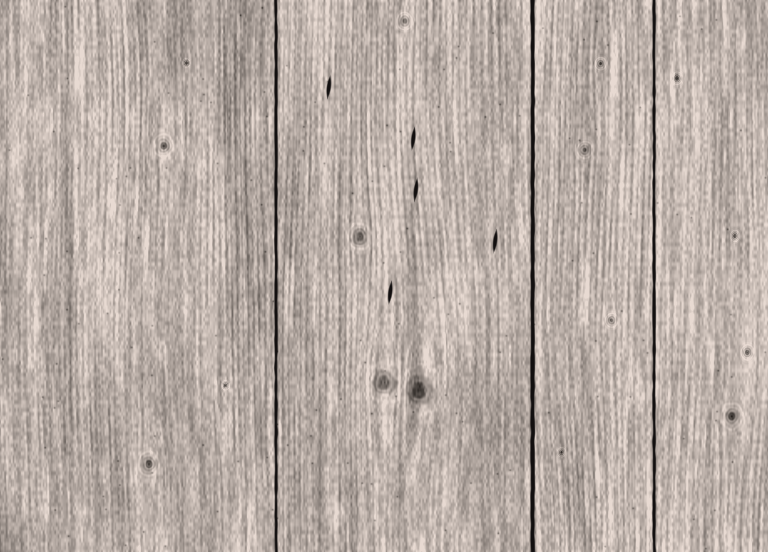
A Shadertoy shader for this texture:

```glsl
// Four weathered grey planks standing side by side, split by thin black gaps.
// Stretched noise gives fibres; sine growth rings are bent around scattered
// knots. Lengths are in canvas heights, with y pointing up.

#define BOARD_EDGES vec3(0.500, 0.965, 1.185)
#define GAP_HALF vec3(0.0026, 0.0036, 0.0026)
#define TWIN_KNOT vec2(0.729, 0.300)
#define FLAME_TOP 0.88
#define RING_FREQ 560.0
#define FIBRE_FREQ 230.0
#define BASE_TONE 0.75
#define DEEP vec3(0.43, 0.40, 0.38)
#define PALE vec3(0.83, 0.78, 0.75)
#define BLACK vec3(0.07, 0.06, 0.06)

float hash(vec2 p) {
    return fract(sin(dot(p, vec2(127.1, 311.7))) * 43758.5453);
}

float noise(vec2 p) {
    vec2 cell = floor(p), f = fract(p);
    f = f * f * (3.0 - 2.0 * f);
    return mix(mix(hash(cell), hash(cell + vec2(1, 0)), f.x),
               mix(hash(cell + vec2(0, 1)), hash(cell + vec2(1, 1)), f.x), f.y);
}

float bump(float x, float width) {
    return exp(-x * x / (width * width));
}

// Knot centre (xy) and radius (z); the second board starts with a twin pair
vec3 knotAt(int i, float board, vec2 span) {
    if (board == 1.0 && i < 2) {
        float side = float(i) * 2.0 - 1.0;
        return vec3(TWIN_KNOT + side * vec2(0.032, -0.007), 0.021 + 0.002 * side);
    }
    vec2 seed = vec2(float(i) + 3.0, board * 7.0 + 2.0);
    float x = mix(span.x, span.y, 0.15 + 0.7 * hash(seed));
    float y = (float(i) + hash(seed + 11.0)) / 4.0;
    return vec3(x, y, mix(0.004, 0.014, hash(seed + 23.0)));
}

// Bends the grain around the knots and returns their change of tone
float addKnots(vec2 p, float board, vec2 span, inout float grain) {
    float tone = 0.0;
    for (int i = 0; i < 4; i++) {
        vec3 knot = knotAt(i, board, span);
        vec2 d = p - knot.xy;
        vec2 q = d * vec2(1.0, 0.35);
        float area = knot.z * knot.z;
        grain -= d.x * area / (dot(q, q) + area);
        float r = length(d * vec2(1.0, 0.85)) / knot.z;
        r += 0.3 * (noise(d * 90.0 + board) - 0.5);
        tone -= 0.55 * bump(r, 0.95) + 0.6 * bump(r, 0.4);
        tone += 0.22 * bump(r - 1.6, 0.4);
        tone += 0.16 * sin(r * 12.0) * bump(r, 1.6);
    }
    return tone;
}

// Dark streaks along the first board, and the tapering flame on the second
float stains(vec2 p, float board) {
    float wander = 0.02 * (noise(vec2(p.y * 4.0, 5.0)) - 0.5);
    float patchy = 0.4 + noise(vec2(p.x * 120.0, p.y * 5.0));
    float x = p.x + wander;
    if (board == 0.0) {
        float broad = 0.42 * bump(x - 0.425, 0.032) * smoothstep(0.1, 0.6, p.y);
        float upper = 0.40 * bump(x - 0.31, 0.016) * smoothstep(0.78, 0.95, p.y);
        float seam = 0.45 * bump(x - 0.12, 0.008) * noise(vec2(p.y * 9.0, 2.0));
        return (broad + upper + seam) * patchy;
    }
    if (board == 1.0) {
        float t = p.y > TWIN_KNOT.y ? (FLAME_TOP - p.y) / (FLAME_TOP - TWIN_KNOT.y)
                                   : (p.y - 0.03) / (TWIN_KNOT.y - 0.03);
        float inside = 0.038 * t - abs(x - TWIN_KNOT.x);
        return 0.30 * smoothstep(0.0, 0.014, inside) * patchy;
    }
    return 0.0;
}

void mainImage(out vec4 fragColor, in vec2 fragCoord) {
    vec2 p = fragCoord / iResolution.y;
    float pixel = 1.0 / iResolution.y;

    // Board number and its left and right sides
    float board = dot(step(BOARD_EDGES, vec3(p.x)), vec3(1.0));
    vec4 lefts = vec4(0.0, BOARD_EDGES);
    vec4 rights = vec4(BOARD_EDGES, 1.40);
    vec2 span = vec2(lefts[int(board)], rights[int(board)]);

    // Grain coordinate, constant along each fibre
    float grain = p.x + 0.03 * noise(vec2(p.x * 4.0, p.y * 2.5) + board * 17.0);
    float tone = BASE_TONE + addKnots(p, board, span, grain);

    // Growth rings, fibres, pale flecks and surface wear
    float phase = grain * RING_FREQ + 9.0 * noise(vec2(grain * 14.0, board));
    float ringDepth = smoothstep(0.2, 0.8, noise(p * vec2(9.0, 3.0) + board * 5.0));
    float late = 0.5 + 0.5 * sin(phase);
    tone -= 0.30 * ringDepth * (late * late - 0.3);
    tone += 0.55 * (noise(vec2(grain * FIBRE_FREQ, p.y * 9.0)) - 0.5);
    tone += 0.50 * (noise(p * vec2(330.0, 140.0)) - 0.5);
    tone += 0.32 * (noise(vec2(grain * 26.0, p.y * 1.6 + board * 9.0)) - 0.5);
    tone += 0.22 * (noise(p * vec2(7.0, 4.0) + 31.0) - 0.5);
    tone += 0.25 * smoothstep(0.72, 0.9, noise(vec2(grain * 130.0, p.y * 14.0)));
    tone -= stains(p, board);

    // Small pits, at most one in each cell
    vec2 cell = floor(p * 45.0);
    vec2 pit = fract(p * 45.0) - 0.2 - 0.6 * vec2(hash(cell), hash(cell + 9.0));
    tone -= 0.6 * step(0.94, hash(cell + 4.0)) * bump(length(pit), 0.09);

    // Short slanted cracks on the second board
    float ink = 0.0;
    for (int i = 0; i < 5 && board == 1.0; i++) {
        float k = float(i);
        float across = mix(span.x + 0.06, span.y - 0.06, hash(vec2(k, 6.0)));
        vec2 d = p - vec2(across, 0.47 + 0.093 * k);
        d.x -= 0.12 * d.y;
        float halfWidth = 0.0036 * (1.0 - d.y * d.y / 0.0004);
        ink = max(ink, smoothstep(-pixel, pixel, halfWidth - abs(d.x)));
        tone -= 0.25 * bump(d.x, 0.007) * bump(d.y, 0.045);
    }

    // Gaps with slightly ragged sides and worn, pale board edges
    float ragged = 0.0016 * (noise(vec2(p.y * 60.0, board)) - 0.5);
    vec3 fromGap = abs(p.x + ragged - BOARD_EDGES) - GAP_HALF;
    float gap = min(fromGap.x, min(fromGap.y, fromGap.z));
    tone += 0.14 * bump(gap - 0.008, 0.006);
    ink = max(ink, 1.0 - smoothstep(-pixel, pixel, gap));

    vec3 wood = mix(DEEP, PALE, clamp(tone, -0.75, 1.2));
    fragColor = vec4(mix(wood, BLACK, ink), 1.0);
}
```
